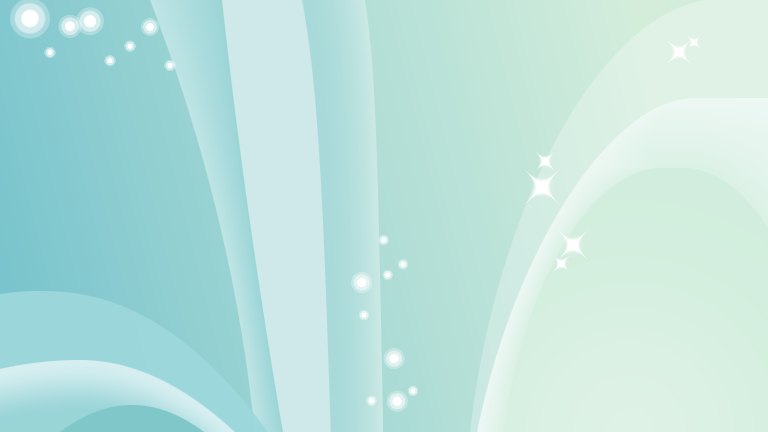
Reproduce this background procedurally as a Shadertoy shader.

```glsl
const float HEIGHT = 4.32;
const vec3 WHITE = vec3(1.0);

// Antialiased coverage of the region where d > 0
float cover(float d) {
    return clamp(0.5 + d / max(fwidth(d), 1e-4), 0.0, 1.0);
}

// Inside distance of an arch whose left leg leans right up to its top
float arch(vec2 p, float foot, float lean, float reach, float top) {
    float h = min(p.y / top, 1.0);
    float leg = foot + lean * p.y + reach * (1.0 - sqrt(1.0 - h * h));
    return min(p.x - leg, top - p.y);
}

// Soft disc with two pale rings
float bubble(vec2 q, float r) {
    float d = length(q);
    float halo = 0.28 * smoothstep(r, r * 0.92, d);
    float ring = 0.35 * smoothstep(r * 0.78, r * 0.68, d);
    float core = smoothstep(r * 0.6, r * 0.35, d);
    return max(halo + ring, core);
}

// Diagonal four-pointed star with a glowing heart
float sparkle(vec2 q, float size) {
    vec2 a = abs(vec2(q.x + q.y, q.x - q.y)) * 0.7071;
    float rays = 1.0 - (sqrt(a.x) + sqrt(a.y)) / sqrt(size * 1.25);
    float glow = exp(-dot(q, q) / (size * size * 0.09));
    return clamp(max(rays * 4.0, glow * 0.9), 0.0, 1.0);
}

vec3 backdrop(vec2 p) {
    float t = p.x + 0.25 * (p.y - 2.0);
    vec3 teal = vec3(0.48, 0.77, 0.805);
    vec3 aqua = vec3(0.69, 0.868, 0.84);
    vec3 mint = vec3(0.83, 0.93, 0.86);
    vec3 c = mix(teal, aqua, clamp(t / 3.9, 0.0, 1.0));
    return mix(c, mint, clamp((t - 3.9) / 3.0, 0.0, 1.0));
}

// Tall curtain of three ribbons
vec3 curtain(vec3 c, vec2 p) {
    float y = HEIGHT - p.y;
    float e0 = 1.50 + 0.385 * y - 0.033 * y * y;
    float e1 = 2.22 + 0.11 * y + 0.0072 * y * y;
    float e2 = 3.02 + 0.16 * (1.0 - exp(-y)) + 0.03 * y;
    float e3 = 3.65 + 0.10 * (1.0 - exp(-1.4 * y)) + 0.019 * y;
    float across = clamp((p.x - e0) / (e1 - e0), 0.0, 1.0);
    vec3 left = mix(vec3(0.75, 0.895, 0.90), vec3(0.61, 0.835, 0.84), across);
    across = clamp((p.x - e2) / (e3 - e2), 0.0, 1.0);
    vec3 right = mix(vec3(0.66, 0.855, 0.85), vec3(0.80, 0.915, 0.895), across * across);
    vec3 ribbon = mix(left, vec3(0.81, 0.915, 0.92), cover(p.x - e1));
    ribbon = mix(ribbon, right, cover(p.x - e2));
    return mix(c, ribbon, cover(p.x - e0) * cover(e3 - p.x));
}

// Nested mounds in the lower left corner
vec3 mounds(vec3 c, vec2 p) {
    float outer = 1.41 - 0.23 * pow(abs(p.x - 0.4), 2.2) - p.y;
    float x = p.x - 0.8;
    float middle = 0.72 - (x < 0.0 ? 0.14 : 0.30) * x * x - p.y;
    float inner = 0.27 - 0.52 * (p.x - 1.32) * (p.x - 1.32) - p.y;
    c = mix(c, vec3(0.615, 0.845, 0.86), 0.93 * cover(outer));
    vec3 rim = mix(vec3(0.84, 0.935, 0.94), vec3(0.60, 0.83, 0.845), smoothstep(0.0, 0.55, middle));
    c = mix(c, rim, cover(middle));
    return mix(c, vec3(0.50, 0.78, 0.79), cover(inner));
}

// Nested arches on the right
vec3 arches(vec3 c, vec2 p) {
    float outer = arch(p, 4.70, 0.115, 2.0, 4.33);
    float middle = arch(p, 4.77, 0.203, 1.5, 3.34);
    float inner = arch(p, 5.04, 0.119, 1.26, 2.64);
    float sag = max(p.x - 6.85, 0.0);
    inner = min(inner, 2.64 - 0.85 * sag * sag - p.y);
    c = mix(c, WHITE, 0.27 * cover(outer));
    float depth = clamp(middle / max(middle - inner, 0.01), 0.0, 1.0);
    vec3 band = mix(vec3(0.93, 0.97, 0.955), vec3(0.86, 0.945, 0.90), depth);
    c = mix(c, band, cover(middle));
    float light = exp(-0.5 * dot(p - vec2(6.3, 0.0), p - vec2(6.3, 0.0)));
    vec3 fill = mix(vec3(0.82, 0.93, 0.865), vec3(0.87, 0.95, 0.90), light);
    return mix(c, fill, cover(inner));
}

void mainImage(out vec4 fragColor, in vec2 fragCoord) {
    vec2 p = fragCoord / iResolution.y * HEIGHT;
    vec3 c = arches(mounds(curtain(backdrop(p), p), p), p);
    vec2 q = vec2(p.x, HEIGHT - p.y); // measured down from the top

    // Bubbles drifting across the upper left
    for (float i = 0.0; i < 8.0; i++) {
        float wave = sin(1.95 * i - 0.4);
        vec2 at = vec2(0.3 + 0.2 * i, 0.27 + 0.035 * i + 0.22 * wave);
        float r = 0.06 + 0.38 * max(-wave, 0.0) * exp(-0.4 * i);
        c = mix(c, WHITE, bubble(q - at, r));
    }
    // Bubbles rising beside the curtain
    for (float i = 0.0; i < 9.0; i++) {
        float swing = 0.22 * smoothstep(0.0, 3.0, i) * cos(1.05 * (i - 3.0));
        vec2 at = vec2(3.76 + 0.02 * i + 0.25 * cos(1.26 * (i - 1.0)), 2.4 + 0.215 * i - swing);
        float r = 0.055 + 0.055 * mod(i, 2.0) * step(2.0, i);
        c = mix(c, WHITE, bubble(q - at, r));
    }
    // Sparkles in pairs, each with a smaller companion
    for (float i = 0.0; i < 3.0; i++) {
        float bend = i * (i - 1.0);
        vec2 at = vec2(5.42 + 0.31 * i + 0.375 * bend, 1.87 + 0.58 * i - 1.255 * bend);
        float turn = 3.58 * i - 1.45, size = 0.21 - 0.03 * i;
        vec2 mate = at + (0.26 - 0.04 * i) * vec2(cos(turn), sin(turn));
        c = mix(c, WHITE, max(sparkle(q - at, size), sparkle(q - mate, size * 0.6)));
    }
    fragColor = vec4(c, 1.0);
}
```
